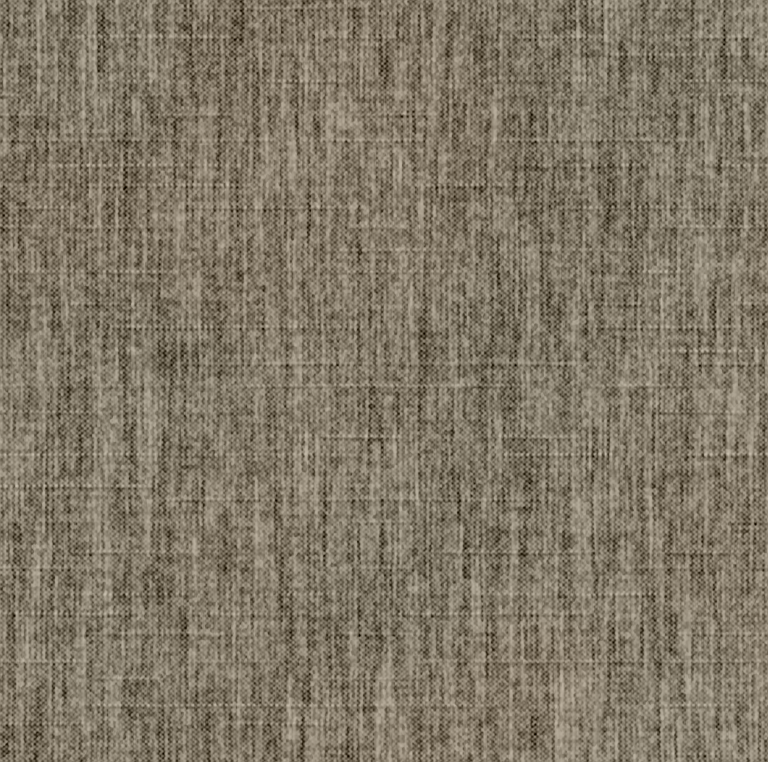
This texture is drawn by a Shadertoy shader. Its source:

```glsl
// Taupe woven linen with fine vertical slubs and broken horizontal picks.

const float TAU = 6.2831853;

vec3 hash3(vec2 p) {
    vec3 q = fract(p.xyx * vec3(0.1031, 0.1030, 0.0973));
    q += dot(q, q.yxz + 33.33);
    return fract((q.xxy + q.yzz) * q.zyx);
}

// Soft cellular noise: each cell's random tone, blended by distance (-1 to 1)
float cellTone(vec2 p) {
    vec2 cell = floor(p);
    vec2 local = p - cell;
    float tone = 0.0;
    float total = 0.0;
    for (int j = -1; j <= 1; j++) {
        for (int i = -1; i <= 1; i++) {
            vec2 offset = vec2(i, j);
            vec3 rnd = hash3(cell + offset + 71.0);
            vec2 toSeed = offset + 0.15 + 0.7 * rnd.xy - local;
            float weight = exp(-5.0 * dot(toSeed, toSeed));
            tone += weight * (2.0 * rnd.z - 1.0);
            total += weight;
        }
    }
    return tone / total;
}

// Uneven warp threads, mostly one to three yarns wide
float warpStreaks(vec2 uv) {
    return 0.100 * cellTone(uv * vec2(250.0, 16.0))
         + 0.055 * cellTone(uv * vec2(130.0, 9.0) + 13.0)
         + 0.012 * cellTone(uv * vec2(50.0, 5.0) + 29.0);
}

// Thin picks of dark gaps and pale stitches; returns a tone offset
float accentPicks(vec2 uv) {
    float row = uv.y * 34.0;
    float id = floor(row);
    float centre = 0.2 + 0.6 * hash3(vec2(id, 5.0)).x;
    float dist = (row - id - centre) / 34.0;
    float gap = exp(-pow(dist * 520.0, 2.0));
    float pale = exp(-pow((dist - 0.0036) * 520.0, 2.0));
    float broken = smoothstep(-0.3, 0.7, cellTone(vec2(uv.x * 9.0, id * 7.3)));
    float stitches = 0.5 + 0.5 * cos(TAU * 137.0 * uv.x + id);
    return broken * (0.16 * pale * stitches - 0.11 * gap * (1.0 - 0.8 * stitches));
}

void mainImage(out vec4 fragColor, in vec2 fragCoord) {
    vec2 uv = fragCoord / iResolution.y;

    // Slight wander of the yarns
    vec2 yarn = uv + 0.0004 * vec2(sin(uv.y * 37.0 + 2.0 * sin(uv.x * 19.0)),
                                   sin(uv.x * 29.0 + 2.0 * sin(uv.y * 23.0)));

    float streaks = warpStreaks(yarn);
    float picks = 0.036 * cellTone(yarn * vec2(14.0, 200.0) + 41.0);
    float patches = 0.009 * cellTone(uv * vec2(7.0, 6.0) + 57.0);

    // Staggered stitches between upright yarns, deeper where the yarn is dark
    float across = yarn.x * TAU * 137.0;
    float weave = sin(across) * sin(yarn.y * TAU * 158.0);
    float ribs = 0.042 * cos(across);
    float depth = 0.075 - 0.45 * streaks;
    float grain = 0.12 * cellTone(uv * vec2(290.0, 200.0) + 83.0);

    float tone = streaks + picks + patches + ribs + depth * weave + grain + accentPicks(yarn);
    tone -= 0.7 * (tone * tone - 0.008); // deeper shadows, softer highlights
    float warmth = 0.006 * cellTone(uv * 5.0 + 97.0);

    vec3 linen = vec3(0.503, 0.465, 0.397);
    vec3 color = linen + tone + warmth * vec3(1.0, -0.3, -0.5);
    fragColor = vec4(clamp(color, 0.0, 1.0), 1.0);
}
```
